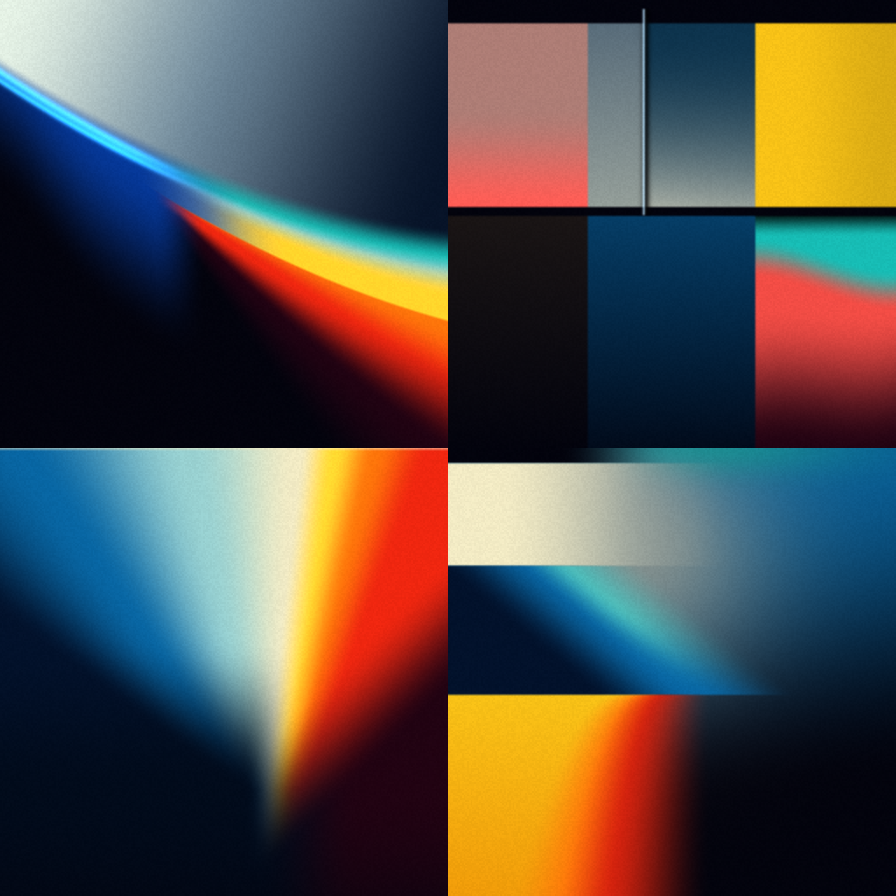
Write a WebGL 2 fragment shader that draws this background.

```glsl
#version 300 es
precision highp float;
uniform vec2 u_resolution;
out vec4 outColor;

// Palette
const vec3 NIGHT = vec3(.01, .012, .05), NAVY = vec3(.01, .085, .21),
  BLUE = vec3(.02, .22, .6), OCEAN = vec3(.03, .4, .64),
  CYAN = vec3(.24, .74, .86), TEAL = vec3(.09, .74, .71),
  SLATE = vec3(.05, .2, .3), STEEL = vec3(.44, .54, .61),
  STONE = vec3(.58, .62, .6), MIST = vec3(.6, .82, .82),
  PALE = vec3(.9, .95, .9), CREAM = vec3(.95, .92, .77),
  YELLOW = vec3(.97, .76, .09), ORANGE = vec3(1, .46, .04),
  RED = vec3(.94, .15, .06), CORAL = vec3(.95, .3, .27),
  ROSE = vec3(.68, .49, .46), MAROON = vec3(.13, .01, .07),
  SOOT = vec3(.1, .08, .08);

// Layout in panel units, y pointing down
const vec2 COLUMNS = vec2(.312, .686);
const vec3 ROWS = vec3(.052, .462, .482);
const vec3 BARS = vec3(.034, .263, .551);
const float SLIT = .437;
const float FAN_TIP = .76;
const float SOFTNESS = .004;
const float GRAIN_CELLS = 512.;
const float GRAIN = .03;

float hash(vec2 p) {
  vec3 q = fract(p.xyx * .1031);
  q += dot(q, q.yzx + 33.33);
  return fract((q.x + q.y) * q.z);
}

float edge(float d) {
  float w = max(SOFTNESS, 2. / min(u_resolution.x, u_resolution.y));
  return smoothstep(-w, w, d);
}

float span(float x, float a, float b) { return edge(x - a) * edge(b - x); }

float glow(float d, float width) { return exp(-d * d / (width * width)); }

// Lay a colour over c as t runs from a to b
void blend(inout vec3 c, vec3 tint, float a, float b, float t) {
  c = mix(c, tint, smoothstep(a, b, t));
}

// Curved horizon: pale sky, bright rim, warm light below
vec3 horizonPanel(float x, float y) {
  float d = y - (.18 + .8 * x - .264 * x * x);
  float rim = .02 + .13 * x, t = d / rim;
  vec3 sky = PALE;
  blend(sky, STEEL, 0., .55, .9 * x + .35 * y);
  blend(sky, NAVY * .65 + .02, .4, 1.05, .9 * x + .35 * y);

  vec3 cool = BLUE;
  blend(cool, NIGHT, -.03, .34, d + .1 * glow(x, .15));
  float thread = glow(d + rim, .012) + .8 * glow(d + .14 * x, .008);
  cool += CYAN * thread * (1. - smoothstep(.25, .55, x));

  vec3 band = TEAL, inner = STEEL;
  blend(inner, YELLOW + .08, .42, .65, x);
  blend(band, MIST, -1., -.65, t);
  blend(band, inner, -.85, -.35, t);

  float fall = d / max(.03, .42 * (x - .33));
  vec3 ember = ORANGE;
  blend(ember, RED, .05, .5, fall + .5 - .5 * x);
  blend(ember, MAROON, .3, 1.05, fall);
  blend(ember, NIGHT, .9, 2.3, fall);
  float below = edge(d);
  float warmth = smoothstep(mix(.3, .34, below), mix(.56, .46, below), x);
  vec3 ground = mix(cool, mix(band, ember, below), warmth);
  blend(sky, ground, -.035 - .02 * x, .015, d + rim);
  return sky;
}

// Grid of tinted tiles parted by dark gaps
vec3 tilePanel(float x, float y) {
  float v = clamp((y - ROWS.x) / (ROWS.y - ROWS.x), 0., 1.);
  float w = clamp((y - ROWS.z) / (1. - ROWS.z), 0., 1.);
  float second = edge(x - COLUMNS.x), third = edge(x - COLUMNS.y);

  vec3 rose = ROSE, gold = YELLOW;
  blend(rose, CORAL + .06, .45, 1.05, v);
  blend(gold, YELLOW * .88, .75, 1., x);
  vec3 pane = mix(SLATE, STONE, v * v * (1.15 - .6 * (x - SLIT)));
  pane = mix(mix(STEEL * .78, STONE, v), pane, edge(x - SLIT));
  vec3 upper = mix(mix(rose, pane, second), gold, third);

  float bend = y - mix(.56, .635, smoothstep(.68, 1., x));
  vec3 flare = TEAL;
  blend(flare, CORAL, -.03, .06, bend);
  blend(flare, MAROON, .1, .42, bend + .25 * (x - .8));
  flare *= smoothstep(.465, .53, y);
  vec3 deep = mix(SLATE + vec3(-.03, .04, .1), NAVY * .5, w);
  vec3 lower = mix(mix(mix(SOOT, NIGHT, w), deep, second), flare, third);

  vec3 c = mix(NIGHT, upper, span(y, ROWS.x, ROWS.y));
  c = mix(c, lower, edge(y - ROWS.z));
  float slit = span(y, .02, .48);
  c *= 1. - .8 * slit * glow(x - SLIT - .004, .009);
  return c + STEEL * slit * glow(x - SLIT, .0035);
}

// Fan of light whose bands converge on a tip
vec3 fanPanel(float x, float y) {
  const vec3 TINTS[6] = vec3[](OCEAN, MIST, CREAM, YELLOW + .1, ORANGE, RED);
  const float STOPS[7] = float[](-.5, .05, .42, .67, .75, .84, .96);
  float r = min(y / FAN_TIP, 1.);
  vec3 c = NAVY * .8;
  for (int i = 0; i < 6; i++) {
    float tip = .56 + .018 * float(i);
    blend(c, TINTS[i], mix(STOPS[i], tip - .03, r), mix(STOPS[i + 1], tip + .03, r), x);
  }
  vec3 base = NAVY * .5;
  blend(base, MAROON, .58, .8, x);
  blend(base, NIGHT, .75, 1.3, y);
  float leftFade = smoothstep(.42, .78, y);
  float rightFade = smoothstep(-.18, .12, y + x - 1.42);
  c = mix(c, base, mix(leftFade, rightFade, smoothstep(.54, .68, x)));
  return mix(c, CREAM, .5 * edge(.004 - y));
}

// Stacked bars dissolving into a blue haze
vec3 barPanel(float x, float y) {
  vec3 c = OCEAN * .9;
  blend(c, NIGHT, .05, .78, y + .12 * (x - .6));
  c = mix(c, STONE * .93, .95 * glow(length(vec2(x - .42, y - .23)), .29));
  c = mix(c, TEAL * .8, .7 * glow(y, .06) * glow(x - .6, .3));
  c = mix(c, NIGHT, edge(BARS.x - y) * smoothstep(.5, .25, x));

  vec3 cream = CREAM;
  blend(cream, STONE, .1, .52, x);
  c = mix(c, cream, span(y, BARS.x, BARS.y) * (1. - smoothstep(.32, .64, x)));

  float slant = x - .22 - 1.2 * (y - BARS.y);
  vec3 beam = NAVY * .8;
  blend(beam, OCEAN, -.24, -.02, slant);
  float shine = smoothstep(-.06, .06, slant) * (1. - smoothstep(.35, .56, y));
  beam = mix(beam, mix(TEAL, MIST, .4), shine);
  c = mix(c, beam, span(y, BARS.y, BARS.z) * (1. - smoothstep(0., .22, slant)));

  float drop = clamp((y - BARS.z) / (1. - BARS.z), 0., 1.), lean = sqrt(drop);
  vec3 fire = mix(YELLOW, YELLOW * vec3(.97, .8, .4), drop);
  blend(fire, ORANGE, .37 - .23 * lean, .46 - .17 * lean, x);
  blend(fire, RED * .9, .42 - .18 * lean, .49 - .12 * lean, x);
  float burn = 1. - smoothstep(.46 - .12 * lean, .59, x);
  return mix(c, fire, edge(y - BARS.z) * burn);
}

void main() {
  vec2 uv = gl_FragCoord.xy / u_resolution;
  vec2 p = fract(uv * 2.);
  p.y = 1. - p.y;
  bool left = uv.x < .5;
  vec3 color;
  if (uv.y >= .5) color = left ? horizonPanel(p.x, p.y) : tilePanel(p.x, p.y);
  else color = left ? fanPanel(p.x, p.y) : barPanel(p.x, p.y);

  // Film grain, stronger in the lit areas
  color += (hash(floor(uv * GRAIN_CELLS)) - .5) * GRAIN * (.3 + color);
  outColor = vec4(clamp(color, 0., 1.), 1.);
}
```
